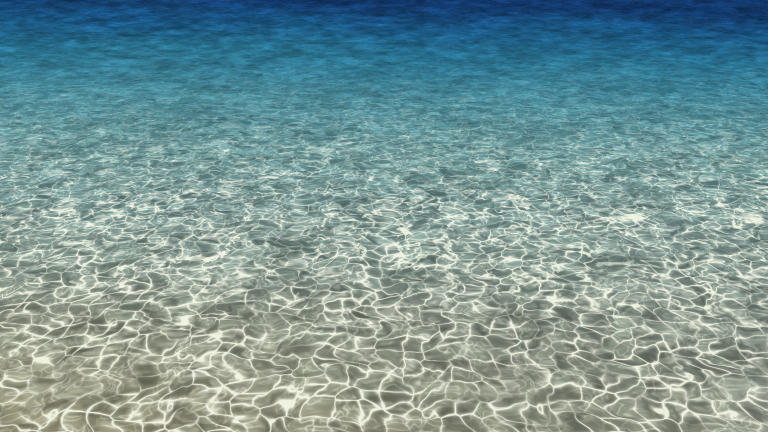
Reproduce this texture procedurally as a WebGL 2 fragment shader.

```glsl
#version 300 es
precision highp float;
// Clear shallow sea over pale sand, deepening to blue in the distance.
// A perspective plane carries warped cellular caustics, with layered sines
// for ripples and glints; a vertical colour ramp gives the water depth.

uniform vec2 u_resolution;
out vec4 fragColor;

const float HORIZON = 1.32;        // vanishing height, in canvas heights
const vec2 CELL_DENSITY = vec2(23.0, 45.0);
const float WARP = 0.27;           // bending of the caustic net
const float LINE_FALLOFF = 10.0;   // larger gives thinner light lines
const float LIGHT_GAIN = 1.25;
const float SHADE_DEPTH = 0.62;    // contrast of the ripples
const vec3 SUNLIGHT = vec3(0.96, 0.97, 0.90);
const vec3 WARM_SAND = vec3(0.055, 0.015, -0.03);
const int STOPS = 8;
const float STOP_HEIGHT[STOPS] = float[](0.0, 0.28, 0.48, 0.64, 0.77, 0.87, 0.945, 1.0);
const vec3 STOP_COLOR[STOPS] = vec3[](
    vec3(0.47, 0.50, 0.45), vec3(0.46, 0.515, 0.48),
    vec3(0.43, 0.54, 0.53), vec3(0.37, 0.55, 0.56),
    vec3(0.26, 0.52, 0.58), vec3(0.15, 0.44, 0.56),
    vec3(0.09, 0.33, 0.51), vec3(0.06, 0.21, 0.41));

vec2 hash2(vec2 p) {
    vec3 q = fract(vec3(p.xyx) * vec3(0.1031, 0.1030, 0.0973));
    q += dot(q, q.yzx + 33.33);
    return fract((q.xx + q.yz) * q.zy);
}

// Smooth value noise, from 0 to 1
float noise(vec2 p) {
    vec2 i = floor(p), f = fract(p);
    f = f * f * (3.0 - 2.0 * f);
    float low = mix(hash2(i).x, hash2(i + vec2(1, 0)).x, f.x);
    float high = mix(hash2(i + vec2(0, 1)).x, hash2(i + vec2(1, 1)).x, f.x);
    return mix(low, high, f.y);
}

// Layered sines that bend the plane
vec2 sway(vec2 p) {
    vec2 bend = vec2(0.0);
    float size = 1.0;
    for (int i = 0; i < 4; i++) {
        bend += size * sin(p.yx * vec2(1.7, 1.3) + bend.yx * 1.5 + float(i) * 2.1);
        p = mat2(0.8, -0.6, 0.6, 0.8) * p * 1.65;
        size *= 0.68;
    }
    return bend;
}

// Gap between the nearest two cell points: zero along cell borders
float cellGap(vec2 p) {
    vec2 cell = floor(p), local = fract(p);
    float nearest = 9.0, second = 9.0;
    for (int y = -1; y <= 1; y++)
        for (int x = -1; x <= 1; x++) {
            vec2 offset = vec2(x, y);
            float d = length(offset + 0.1 + 0.8 * hash2(cell + offset) - local);
            second = min(second, max(nearest, d));
            nearest = min(nearest, d);
        }
    return second - nearest;
}

vec3 depthColor(float height) {
    vec3 color = STOP_COLOR[0];
    for (int i = 1; i < STOPS; i++)
        color = mix(color, STOP_COLOR[i],
            clamp((height - STOP_HEIGHT[i - 1]) / (STOP_HEIGHT[i] - STOP_HEIGHT[i - 1]), 0.0, 1.0));
    return color;
}

vec3 water(vec2 p, float side) {
    // Perspective plane
    float z = 1.0 / (HORIZON - p.y);
    vec2 plane = vec2((p.x - 0.89) * z, z) * CELL_DENSITY + 60.0;
    vec2 bent = plane + WARP * sway(plane * 0.9);

    // Depth ramp: deep water reaches lower on the right, sand is warm at left
    float drift = noise(vec2(p.x * 3.0, p.y * 18.0)) - 0.5;
    float far = smoothstep(0.45, 0.95, p.y);
    vec3 color = depthColor(p.y + far * (0.05 * (side - 0.5) + 0.025 * drift));
    color += WARM_SAND * (1.0 - smoothstep(0.0, 0.6, p.y)) * (1.1 - side);

    // Broad swells and small ripples
    float swell = noise(plane * vec2(0.22, 0.35) + 7.0);
    float ripple = noise(bent * vec2(1.1, 1.4)) * 0.55 + noise(bent * vec2(2.5, 3.1)) * 0.45;
    float rippleFade = mix(1.0, 0.6, smoothstep(0.5, 0.9, p.y));
    color *= 1.0 + SHADE_DEPTH * rippleFade * (ripple - 0.5 + 0.2 * (swell - 0.5));

    // Caustic net: main cells near, finer broken cells further away
    float net = exp(-LINE_FALLOFF * cellGap(bent));
    vec2 fine = plane * vec2(1.2, 1.05) + 0.42 * sway(plane.yx * 1.4 + 3.0);
    float broken = exp(-LINE_FALLOFF * 0.7 * cellGap(fine + 19.0));
    float near = 1.0 - smoothstep(0.2, 0.65, p.y);
    float strength = 0.15 + 1.3 * noise(plane * 1.1 + 31.0);
    float light = net * strength * mix(0.6, 0.95, near);
    light += broken * mix(0.6, 0.35, near) * smoothstep(0.2, 0.8, ripple) * 1.2;

    // Flat surface glints, strongest in the middle distance
    float band = 0.35 + 0.65 * smoothstep(0.15, 0.45, p.y);
    float glint = noise(fine * vec2(1.5, 2.1) + 11.0);
    light += 0.5 * band * smoothstep(0.58, 0.95, glint);
    light *= (0.85 + 0.3 * swell) * (1.0 - 0.96 * smoothstep(0.42, 0.9, p.y));
    color = mix(color, SUNLIGHT, clamp(light * LIGHT_GAIN, 0.0, 0.95));

    // Dark wind streaks on the deep water
    float streak = noise(vec2(p.x * 42.0, p.y * 170.0)) + noise(vec2(p.x * 18.0, p.y * 90.0));
    return color * (1.0 + 0.28 * smoothstep(0.7, 0.97, p.y) * (streak - 1.0));
}

void main() {
    // Four samples per pixel smooth the fine net
    vec3 sum = vec3(0.0);
    for (int i = 0; i < 4; i++) {
        vec2 jitter = (vec2(i % 2, i / 2) - 0.5) * 0.5;
        vec2 pixel = gl_FragCoord.xy + jitter;
        sum += water(pixel / u_resolution.y, pixel.x / u_resolution.x);
    }
    fragColor = vec4(clamp(sum * 0.25, 0.0, 1.0), 1.0);
}
```
